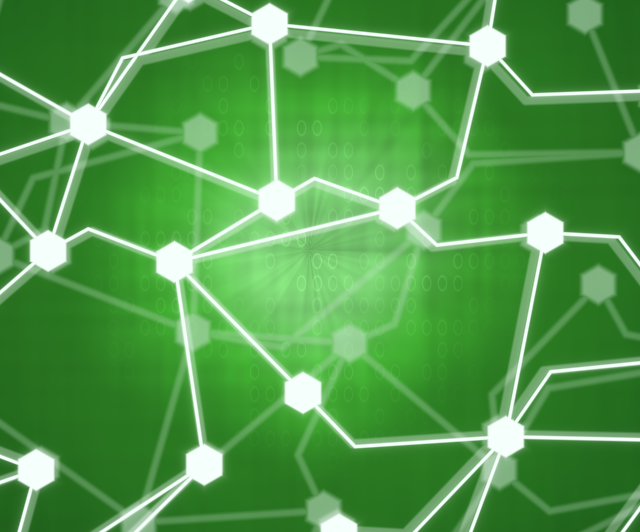
Give the GLSL for this background, as a Shadertoy shader.

```glsl
// Glowing green backdrop with a sharp white hexagon network over a blurred one
const mat2 TILT = mat2(0.94, 0.34, -0.34, 0.94);
const float SPACING = 0.31;

float hash(vec2 p) {
    return fract(sin(dot(p, vec2(127.1, 311.7))) * 43758.5453);
}

float noise(vec2 p) {
    vec2 i = floor(p), f = fract(p);
    f = f * f * (3.0 - 2.0 * f);
    return mix(mix(hash(i), hash(i + vec2(1, 0)), f.x),
               mix(hash(i + vec2(0, 1)), hash(i + vec2(1, 1)), f.x), f.y);
}

float segment(vec2 p, vec2 a, vec2 b) {
    vec2 pa = p - a, ba = b - a;
    return length(pa - ba * clamp(dot(pa, ba) / dot(ba, ba), 0.0, 1.0));
}

float hexagon(vec2 p) {
    p = abs(p);
    return max(p.x, dot(p, vec2(0.5, 0.866))) - 0.034;
}

// Jittered point of a tilted lattice
vec2 node(vec2 cell, float seed) {
    vec2 jitter = vec2(hash(cell + seed), hash(cell + seed + 37.3)) - 0.5;
    return (cell + 0.5 + 0.68 * jitter) * SPACING * TILT;
}

// Distances to the nearest link (x) and the nearest hexagon (y)
vec2 network(vec2 p, float seed) {
    vec2 home = floor(TILT * p / SPACING);
    vec2 d = vec2(1.0);
    for (int j = -1; j <= 1; j++)
    for (int i = -1; i <= 1; i++) {
        vec2 cell = home + vec2(i, j);
        vec2 a = node(cell, seed);
        d.y = min(d.y, hexagon(p - a));
        for (int k = 0; k < 3; k++) {
            float pick = hash(cell * 1.7 + seed + float(k) * 9.1);
            if (pick > (k == 2 ? 0.4 : 0.74)) continue;
            vec2 b = node(cell + vec2(k != 1, k != 0), seed);
            vec2 side = vec2(a.y - b.y, b.x - a.x);
            // Some links have an elbow, the others run straight
            float bend = pick < 0.28 ? (pick < 0.14 ? 0.2 : -0.2) : 0.0;
            vec2 elbow = mix(a, b, 0.3) + side * bend;
            d.x = min(d.x, min(segment(p, a, elbow), segment(p, elbow, b)));
        }
    }
    return d;
}

float fill(float d, float blur) {
    return 1.0 - smoothstep(-blur, blur, d);
}

vec3 backdrop(vec2 p) {
    vec2 q = p - vec2(-0.02, 0.03);
    float cloud = noise(p * 5.0 + 3.0) - 0.5;
    float r = length(q * vec2(0.95, 1.05)) + 0.1 * cloud;
    vec3 col = mix(vec3(0.165, 0.475, 0.13), vec3(0.125, 0.39, 0.11), smoothstep(0.4, 0.8, r));
    col = mix(col, vec3(0.25, 0.66, 0.19), smoothstep(0.45, 0.27, r));
    col = mix(col, vec3(0.49, 0.83, 0.46), smoothstep(0.31, 0.08, r));

    // Soft vertical edge, streaks and rays
    float glow = smoothstep(0.5, 0.1, r);
    col *= 1.0 - 0.16 * glow * smoothstep(0.2, 0.23, q.x);
    float streaks = noise(q * vec2(3.0, 45.0)) + noise(q * vec2(60.0, 4.0)) - 1.0;
    float rays = noise(vec2(atan(q.y, q.x) * 14.0, r * 3.0)) - 0.5;
    col *= 1.0 + (0.03 + 0.09 * glow) * streaks + 0.1 * rays * glow + 0.1 * cloud;

    // Faint rows of small ovals
    vec2 grid = q * vec2(34.0, 24.0);
    float oval = abs(length((fract(grid) - 0.5) * vec2(1.2, 1.0)) - 0.32);
    float shown = step(0.5, hash(floor(grid))) * glow * noise(q * 8.0 + 11.0);
    return col + 0.11 * shown * fill(oval - 0.04, 0.06);
}

void mainImage(out vec4 fragColor, in vec2 fragCoord) {
    vec2 p = (fragCoord - 0.5 * iResolution.xy) / iResolution.y;
    float soft = max(0.0018, 0.75 / iResolution.y);
    vec3 col = backdrop(p);
    vec3 white = vec3(0.96, 1.0, 0.985);

    // Distant, out-of-focus network
    vec2 far = network(p + vec2(0.07, 0.04), 71.0);
    float haze = max(0.3 * fill(far.x - 0.0065, 0.005), 0.56 * fill(far.y + 0.002, 0.007));
    col = mix(col, vec3(0.77, 0.89, 0.8), haze);

    // Translucent echo, shifted more toward the borders
    vec2 echo = network(p * 1.025 + 0.003, 23.0);
    col = mix(col, white, 0.32 * max(fill(echo.x - 0.0085, 0.003), fill(echo.y, 0.005)));

    // Sharp foreground network with a slim halo
    vec2 near = network(p, 23.0);
    float halo = max(exp(-max(near.x, 0.0) * 150.0), exp(-max(near.y, 0.0) * 180.0));
    col = mix(col, white, 0.3 * halo);
    col = mix(col, white, max(fill(near.x - 0.0033, soft), fill(near.y, soft * 1.4)));

    fragColor = vec4(clamp(col, 0.0, 1.0), 1.0);
}
```
